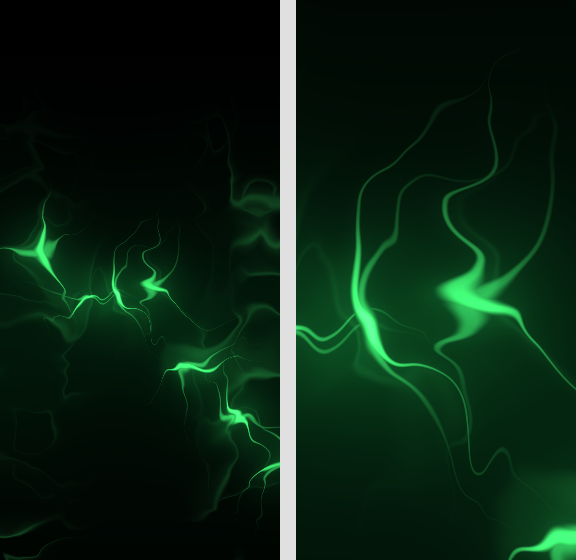
Left, the full canvas; right, a detail of the centre.
Reproduce this background procedurally as a Shadertoy shader.

```glsl
// Glowing green plasma wisps curling through a dark haze.
#define WISP_COLOR vec3(0.28, 1.0, 0.475)
#define HAZE_COLOR vec3(0.08, 1.0, 0.42)
#define HAZE_LEVEL 0.068
#define HOT_SPOTS 7
#define HOT_LENGTH 0.115
#define HOT_WIDTH 0.017
#define GLOW_LEVEL 0.10
#define SMOKE_LEVEL 0.27
#define SMOKE_SCALE 4.2
#define WARP_AMOUNT 0.105
#define WARP_SCALE 4.6

float hash(vec2 p) {
    vec3 h = fract(vec3(p.xyx) * 0.1031);
    h += dot(h, h.yzx + 33.33);
    return fract((h.x + h.y) * h.z);
}

float noise(vec2 p) {
    vec2 cell = floor(p), f = fract(p);
    f = f * f * f * (f * (f * 6.0 - 15.0) + 10.0);
    float low = mix(hash(cell), hash(cell + vec2(1, 0)), f.x);
    float high = mix(hash(cell + vec2(0, 1)), hash(cell + vec2(1, 1)), f.x);
    return mix(low, high, f.y);
}

// Repeated displacement folds the plane into curls and cusps.
vec2 swirl(vec2 p) {
    float amount = WARP_AMOUNT, scale = WARP_SCALE;
    for (int i = 0; i < 4; i++) {
        vec2 s = p * scale + float(i) * 17.3 + 40.0;
        p += amount * (vec2(noise(s), noise(s.yx + 71.7)) - 0.5);
        amount *= 0.66;
        scale *= 1.65;
    }
    return p;
}

// Hot spots follow a falling, wavy path across the canvas.
vec2 hotSpot(float i) {
    float x = mix(0.14, 1.0, i / float(HOT_SPOTS - 1));
    return vec2(x, 1.02 - 0.75 * x * x * x + 0.08 * cos(i * 2.1));
}

// One tapered, bent streak: x is its sharp core, y its close glow.
vec2 streak(vec2 offset, float seed) {
    float angle = 6.2832 * hash(vec2(seed, 3.0));
    vec2 along = vec2(cos(angle), sin(angle));
    float u = dot(offset, along) / HOT_LENGTH;
    float bend = (hash(vec2(seed, 8.0)) - 0.5) * HOT_LENGTH;
    float v = abs(dot(offset, vec2(-along.y, along.x)) + bend * u * u);
    float width = 0.004 + HOT_WIDTH * exp(-u * u * 4.0);
    float core = (1.0 - smoothstep(0.15 * width, width, v)) * exp(-u * u * 0.9);
    return vec2(core, exp(-v * 32.0 - u * u * 1.8));
}

// Thin contour lines with a soft trail on one side.
float smoke(vec2 q, float seed) {
    float n = noise(q * SMOKE_SCALE + seed) - 0.5;
    float trail = smoothstep(-0.025, 0.02, n) * exp(-max(n, 0.0) * 13.0);
    float line = 1.0 - smoothstep(0.0, 0.04, abs(n));
    return 0.6 * trail + 0.5 * line;
}

void mainImage(out vec4 fragColor, in vec2 fragCoord) {
    vec2 p = fragCoord / iResolution.x;
    p.y *= 2.0 * iResolution.x / iResolution.y;
    vec2 q = swirl(p);

    // Bright streaks and the light around them
    float hot = 0.0, glow = 0.0, band = 0.0;
    for (int i = 0; i < HOT_SPOTS; i++) {
        float id = float(i);
        vec2 spot = hotSpot(id);
        float power = mix(0.75, 1.15, hash(vec2(id, 21.0)));
        vec2 mainArm = streak(q - spot, id + 5.0);
        vec2 sideArm = streak(q - spot, id + 31.0);
        hot = max(hot, power * max(mainArm.x, 0.6 * sideArm.x));
        vec2 away = p - spot;
        float halo = exp(-dot(away, away) * 65.0);
        glow += power * (GLOW_LEVEL * halo + 0.16 * mainArm.y + 0.05 * sideArm.y);
        band = max(band, halo);
    }
    hot *= mix(0.7, 1.1, noise(q * 14.0 + 9.0));

    // Dim smoke gathers in patches near both sides and along the path
    float sides = smoothstep(0.12, 0.42, abs(p.x - 0.5)) * smoothstep(1.75, 1.4, p.y);
    float patches = smoothstep(0.3, 0.75, noise(p * 4.0 + 12.0));
    float amount = sides * (0.2 + 0.8 * patches) + 0.55 * band;
    float wisps = SMOKE_LEVEL * amount * max(smoke(q, 25.0), 0.7 * smoke(q * 1.5, 63.0));

    // Broad haze, darkest at the top
    float height = (p.y - 0.84) / 0.5;
    float haze = HAZE_LEVEL * exp(-height * height) * (0.8 + 0.4 * noise(p * 2.5));
    haze += 0.015 * smoothstep(1.9, 0.9, p.y);

    float light = min(hot + wisps + 0.4 * glow, 1.0);
    vec3 color = WISP_COLOR * light + HAZE_COLOR * (haze + 0.6 * glow) * (1.0 - 0.7 * light);
    color += vec3(0.12, 0.0, 0.12) * smoothstep(0.85, 1.1, hot);
    fragColor = vec4(clamp(color, 0.0, 1.0), 1.0);
}
```
